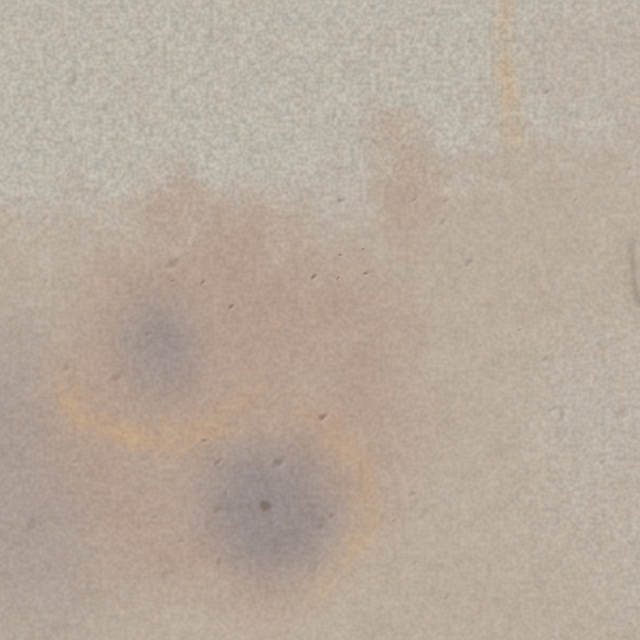
This texture is drawn by a three.js fragment shader. Its source:

```glsl
// Weathered plaster wall: pale grey above, tan and rusty stains below.
// Broad warped masks blend the stains; two bruised spots with ochre rims,
// thin drips, scattered pits and fine gradient-noise grain go on top.

varying vec2 vUv;

const vec3 PALE_GREY = vec3(0.735, 0.712, 0.665);
const vec3 TAN = vec3(0.728, 0.672, 0.615);
const vec3 RUST_PINK = vec3(0.708, 0.618, 0.560);
const vec3 MAUVE = vec3(0.655, 0.600, 0.570);
const vec3 BRUISE = vec3(0.585, 0.548, 0.540);
const vec3 OCHRE = vec3(0.765, 0.645, 0.515);
const vec3 PIT_BROWN = vec3(0.430, 0.370, 0.335);

float hash(vec2 p) {
  vec3 q = fract(p.xyx * vec3(0.1031, 0.1030, 0.0973));
  q += dot(q, q.yzx + 33.33);
  return fract((q.x + q.y) * q.z);
}

float cornerGradient(vec2 cell, vec2 offset) {
  float angle = 6.2832 * hash(cell);
  return dot(vec2(cos(angle), sin(angle)), offset);
}

float gradientNoise(vec2 p) {
  vec2 i = floor(p);
  vec2 f = fract(p);
  vec2 u = f * f * f * (f * (f * 6.0 - 15.0) + 10.0);
  vec2 e = vec2(1.0, 0.0);
  float low = mix(cornerGradient(i, f), cornerGradient(i + e, f - e), u.x);
  float high = mix(cornerGradient(i + e.yx, f - e.yx), cornerGradient(i + 1.0, f - 1.0), u.x);
  return mix(low, high, u.y);
}

float fbm(vec2 p) {
  float sum = 0.0;
  float amplitude = 0.6;
  for (int i = 0; i < 4; i++) {
    sum += amplitude * gradientNoise(p);
    p = p * 2.03 + 17.3;
    amplitude *= 0.5;
  }
  return sum;
}

// Soft ellipse: 1 in the middle, fading to 0 at the given radii
float blot(vec2 p, vec2 center, vec2 radii, float core) {
  return 1.0 - smoothstep(core, 1.0, length((p - center) / radii));
}

// Soft line from a to b
float drip(vec2 p, vec2 a, vec2 b, float width) {
  vec2 ab = b - a;
  float t = clamp(dot(p - a, ab) / dot(ab, ab), 0.0, 1.0);
  float d = length(p - a - ab * t) / width;
  return exp(-d * d);
}

// Ochre rim around a spot, strongest toward the given direction
float rim(vec2 p, vec2 center, float radius, vec2 side) {
  vec2 v = p - center;
  float d = (length(v) - radius) / 0.024;
  return exp(-d * d) * smoothstep(-0.1, 0.9, dot(normalize(v + 0.0001), side));
}

// Sparse slanted pits, one per cell at most; x is shadow, y is lit edge
vec2 pits(vec2 p, float cells, float share) {
  vec2 id = floor(p * cells);
  vec2 center = 0.3 + 0.4 * vec2(hash(id + 3.1), hash(id + 8.7));
  vec2 v = fract(p * cells) - center;
  float size = mix(0.09, 0.25, hash(id + 21.4));
  float angle = mix(0.2, 1.2, hash(id + 5.9));
  vec2 axis = vec2(cos(angle), sin(angle));
  vec2 q = vec2(dot(v, axis), dot(v, vec2(-axis.y, axis.x)) * 1.9);
  q += 0.06 * gradientNoise(p * cells * 6.0);
  float present = step(1.0 - share, hash(id + 13.2));
  float shadow = blot(q, vec2(0.0), vec2(size), 0.1);
  float lit = blot(q, vec2(0.0, -size), vec2(size), 0.1);
  return present * vec2(shadow, lit * (1.0 - shadow));
}

void main() {
  vec2 warp = vec2(fbm(vUv * 5.0), fbm(vUv * 5.0 + 41.0));
  vec2 p = vUv + 0.10 * warp;
  float cloud = fbm(vUv * 7.0 + 9.0);
  float mottle = fbm(vUv * 22.0 + 60.0);

  // Broad ground: pale top and right edge, tan middle, mauve lower left
  float top = mix(0.69, 0.79, smoothstep(0.45, 0.8, p.x));
  float warm = 1.0 - smoothstep(top - 0.12, top + 0.08, p.y + 0.12 * mottle);
  warm *= 1.0 - 0.6 * blot(p, vec2(1.02, 0.30), vec2(0.30, 0.42), 0.2);
  warm = max(warm, 0.45 * blot(p, vec2(0.97, 0.90), vec2(0.20, 0.16), 0.2));
  vec3 color = mix(PALE_GREY, TAN, clamp(warm + 0.5 * cloud, 0.0, 1.0));
  color = mix(color, MAUVE, 0.85 * blot(p, vec2(0.02, 0.26), vec2(0.36, 0.34), 0.25));

  // Rust stain with a raised tongue and a faint streak above it
  float rust = blot(p, vec2(0.36, 0.36), vec2(0.36, 0.40), 0.55);
  rust = max(rust, 0.8 * blot(p, vec2(0.28, 0.66), vec2(0.13, 0.10), 0.1));
  rust = max(rust, 0.65 * drip(p, vec2(0.61, 0.81), vec2(0.65, 0.62), 0.035));
  color = mix(color, RUST_PINK, clamp(rust * (0.88 + 0.7 * cloud), 0.0, 1.0));

  // Bruised spots, their ochre rims and the yellow drip
  vec2 spotA = vec2(0.25, 0.46);
  vec2 spotB = vec2(0.42, 0.20);
  vec2 s = vUv + 0.035 * warp;
  float bruise = max(0.8 * blot(s, spotA, vec2(0.11, 0.14), 0.05), blot(s, spotB, vec2(0.16), 0.2));
  color = mix(color, BRUISE, 0.9 * bruise);
  float ochre = rim(s, spotA, 0.155, vec2(-0.2, -0.98)) + 0.7 * rim(s, spotB, 0.155, vec2(0.98, 0.1));
  ochre += 0.7 * drip(s, vec2(0.785, 1.05), vec2(0.80, 0.78), 0.018);
  color = mix(color, OCHRE, clamp(ochre * (0.55 + 0.9 * mottle), 0.0, 0.8));

  // Pits gather in the middle; one sits in the lower spot, a crack at right
  float gather = mix(0.25, 0.75, blot(vUv, vec2(0.5, 0.45), vec2(0.35, 0.3), 0.3));
  vec2 pit = gather * (pits(vUv, 13.0, 0.13) + pits(vUv + 0.37, 24.0, 0.10));
  pit.x += 0.8 * blot(s, vec2(0.42, 0.21), vec2(0.015, 0.011), 0.2);
  pit.x += 0.55 * drip(s, vec2(0.985, 0.62), vec2(0.995, 0.53), 0.008) * (0.7 + mottle);
  color = mix(color, PIT_BROWN, clamp(pit.x, 0.0, 1.0) * 0.75);
  color += 0.06 * pit.y;

  // Grain, crisper on the bare pale plaster
  float grain = 0.045 * gradientNoise(vUv * 75.0) + 0.065 * gradientNoise(vUv * 150.0 + 7.0);
  color += grain * mix(1.15, 0.65, warm) + 0.03 * mottle;
  color += vec3(0.012, 0.0, -0.012) * gradientNoise(vUv * 48.0 + 30.0);

  gl_FragColor = vec4(color, 1.0);
}
```
